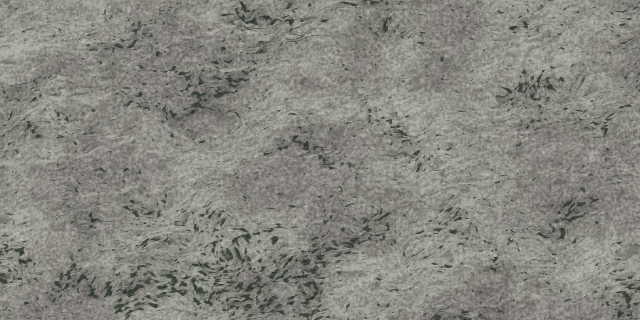
Give the GLSL for this texture, as a Shadertoy shader.

```glsl
// Polished grey-green serpentine stone with dark mineral flecks and pale wispy veins.

#define TILT 0.22          // direction of the grain, radians
#define STRETCH 1.6        // elongation along the grain
#define CLOUD_SCALE 2.4
#define FLECK_SCALE 42.0
#define FLECK_RARE 0.66    // fleck threshold away from clusters
#define FLECK_DENSE 0.10   // fleck threshold inside clusters
#define VEIN_WIDTH 0.045
#define GRAIN 0.135
#define MAUVE vec3(0.526, 0.515, 0.495)
#define SAGE vec3(0.590, 0.594, 0.550)
#define DARK vec3(0.175, 0.215, 0.180)
#define PALE vec3(0.705, 0.710, 0.665)

mat2 rotation(float a) {
    float c = cos(a), s = sin(a);
    return mat2(c, -s, s, c);
}

// Unit gradient from an integer hash of the lattice cell
vec2 gradient(ivec2 cell) {
    uint h = uint(cell.x) * 73856093u ^ uint(cell.y) * 19349663u;
    h = (h ^ (h >> 15)) * 2246822519u;
    h = (h ^ (h >> 13)) * 83492791u;
    h ^= h >> 16;
    float a = float(h & 65535u) * 6.28318 / 65536.0;
    return vec2(cos(a), sin(a));
}

float gradientNoise(vec2 p) {
    ivec2 i = ivec2(floor(p));
    vec2 f = fract(p);
    vec2 u = f * f * f * (f * (f * 6.0 - 15.0) + 10.0);
    float a = dot(gradient(i), f);
    float b = dot(gradient(i + ivec2(1, 0)), f - vec2(1, 0));
    float c = dot(gradient(i + ivec2(0, 1)), f - vec2(0, 1));
    float d = dot(gradient(i + ivec2(1, 1)), f - vec2(1, 1));
    return mix(mix(a, b, u.x), mix(c, d, u.x), u.y);
}

float fbm(vec2 p) {
    float sum = 0.0, gain = 1.0;
    for (int i = 0; i < 4; i++) {
        sum += gain * gradientNoise(p);
        p = rotation(0.5) * p * 2.03 + 17.3;
        gain *= 0.5;
    }
    return sum;
}

// 1 on the zero contour of a field, fading to 0 at the given width
float ridge(float field, float width) {
    return 1.0 - smoothstep(0.0, width, abs(field));
}

void mainImage(out vec4 fragColor, in vec2 fragCoord) {
    vec2 p = fragCoord / iResolution.y;
    vec2 warp = vec2(fbm(p * 4.0 + 3.1), fbm(p * 4.0 + 41.7));
    vec2 along = rotation(TILT) * (p + 0.05 * warp);
    vec2 s = along * vec2(1.0, STRETCH);

    // Cloudy ground: mauve islands in a sage matrix, with broad light and shade
    float sage = smoothstep(-0.35, 0.35, fbm(s * CLOUD_SCALE + 8.0));
    vec3 color = mix(MAUVE, SAGE, sage) + 0.06 * fbm(s * 4.3 + 210.0);

    // Soft blotches, fibres and fine grain
    float blotch = fbm(s * 15.0 + 60.0);
    float fibre = gradientNoise(s * vec2(24.0, 52.0) + 5.0)
                + 0.6 * gradientNoise(s * vec2(52.0, 85.0) + 19.0);
    float grain = gradientNoise(p * 83.0) + 0.9 * gradientNoise(p * 151.0 + 9.0);
    color += 0.065 * blotch + 0.085 * fibre + GRAIN * grain;

    // Mauve-grey oval inclusions
    float oval = gradientNoise(s * 21.0 + 27.0) + 0.15 * fibre;
    color = mix(color, MAUVE * 0.80, 0.5 * smoothstep(0.28, 0.48, oval));

    // Pale wisps bundled inside the sage areas
    float wisp = ridge(fbm(s * vec2(6.0, 15.0) + 90.0), 0.16);
    color = mix(color, PALE, 0.48 * wisp * smoothstep(0.35, 0.95, sage));

    // Long ragged pale veins: one family along the grain, one crossing it
    float longVein = ridge(fbm(s * vec2(0.9, 2.2) + 33.0), VEIN_WIDTH);
    float crossVein = ridge(fbm(rotation(1.1) * s * vec2(2.2, 1.0) + 71.0), VEIN_WIDTH);
    float longMask = smoothstep(-0.1, 0.25, fbm(p * 3.0 + 12.0));
    float crossMask = smoothstep(0.1, 0.4, fbm(p * 3.0 + 55.0));
    float vein = max(longVein * longMask, crossVein * crossMask);
    vein *= smoothstep(-0.5, 0.3, fibre + 0.3 * grain);
    color = mix(color, PALE, 0.75 * vein);

    // Flecks gather along fracture bands and in loose patches
    float band = ridge(fbm(s * 2.1 + 104.0), 0.17);
    float crossBand = ridge(fbm(rotation(1.9) * along * 2.4 + 23.0), 0.12);
    float patches = smoothstep(-0.15, 0.5, fbm(p * 3.2 + 77.0));
    float cluster = max(band, crossBand) * (0.35 + 0.65 * patches);
    cluster = clamp(cluster + 0.5 * patches - 0.25 * sage * wisp, 0.0, 1.0);
    color *= 1.0 - 0.07 * cluster;

    // Ragged flecks of mixed size, soft enough to leave half-tones
    float fleck = gradientNoise(s * FLECK_SCALE)
                + 0.6 * gradientNoise(s * FLECK_SCALE * 1.9 + 14.0)
                + 0.2 * grain;
    float speck = gradientNoise(s * FLECK_SCALE * 1.6 + 47.0) + 0.25 * grain;
    float threshold = mix(FLECK_RARE, FLECK_DENSE, cluster);
    float edge = max(0.17, 0.6 * fwidth(fleck));
    float dark = smoothstep(threshold - edge, threshold + edge, fleck);
    float tiny = smoothstep(0.0, 0.28, speck - 0.2 - 0.4 * threshold);
    dark = max(0.86 * dark, 0.62 * tiny);
    color = mix(color, DARK + 0.08 * grain, dark * (1.0 - 0.6 * vein));

    // Broken hairline cracks following the grain
    float crack = ridge(fbm(s * vec2(1.4, 4.0) + 140.0), 0.03);
    float crackMask = smoothstep(0.1, 0.4, fbm(p * 5.0 + 31.0) + 0.3 * fibre);
    color = mix(color, DARK, 0.5 * crack * crackMask);

    fragColor = vec4(clamp(color, 0.0, 1.0), 1.0);
}
```
